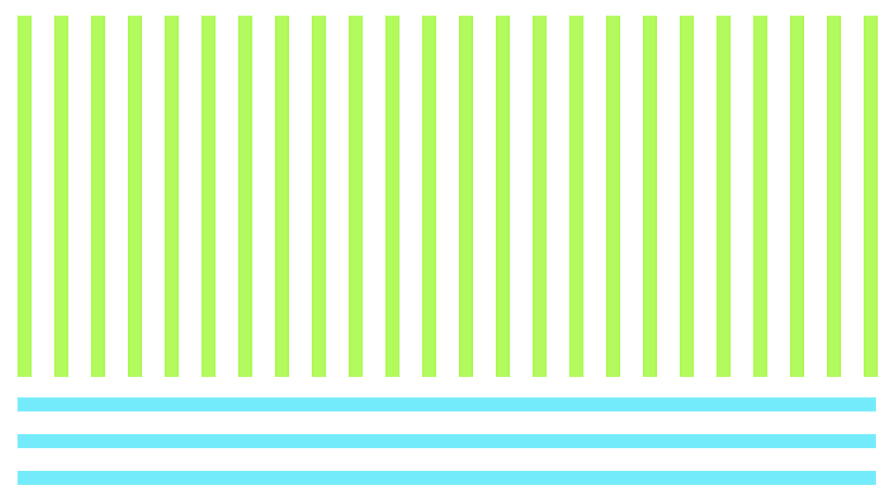
Reproduce this pattern procedurally as a WebGL 2 fragment shader.

```glsl
#version 300 es
precision highp float;

uniform vec2 u_resolution;
out vec4 fragColor;

// Signed distance to an axis-aligned box
float boxDistance(vec2 p, vec2 center, vec2 halfSize) {
    vec2 d = abs(p - center) - halfSize;
    return length(max(d, 0.0)) + min(max(d.x, d.y), 0.0);
}

// Distance along one axis to the nearest of count evenly spaced centers
float nearestOffset(float x, float first, float spacing, float count) {
    float index = clamp(round((x - first) / spacing), 0.0, count - 1.0);
    return x - first - index * spacing;
}

float coverage(float d, float pixel) {
    return clamp(0.5 - d / pixel, 0.0, 1.0);
}

void main() {
    // Canvas height is one unit
    vec2 p = gl_FragCoord.xy / u_resolution.y;
    float pixel = 1.0 / u_resolution.y;
    vec3 color = vec3(1.0);

    // Upright green stripes with slightly deeper side rims
    float stripeX = nearestOffset(p.x, 0.0491, 0.07358, 24.0);
    float stripe = boxDistance(vec2(stripeX, p.y), vec2(0.0, 0.6074), vec2(0.0140, 0.3612));
    float rim = smoothstep(0.0095, 0.0115, abs(stripeX));
    vec3 green = mix(vec3(0.70, 0.98, 0.37), vec3(0.66, 0.98, 0.29), rim);
    color = mix(color, green, coverage(stripe, pixel));

    // Level blue bars along the bottom
    float barY = nearestOffset(p.y, 0.0443, 0.0734, 3.0);
    float bar = boxDistance(vec2(p.x, barY), vec2(0.8934, 0.0), vec2(0.8584, 0.0140));
    color = mix(color, vec3(0.45, 0.92, 0.98), coverage(bar, pixel));

    fragColor = vec4(color, 1.0);
}
```
